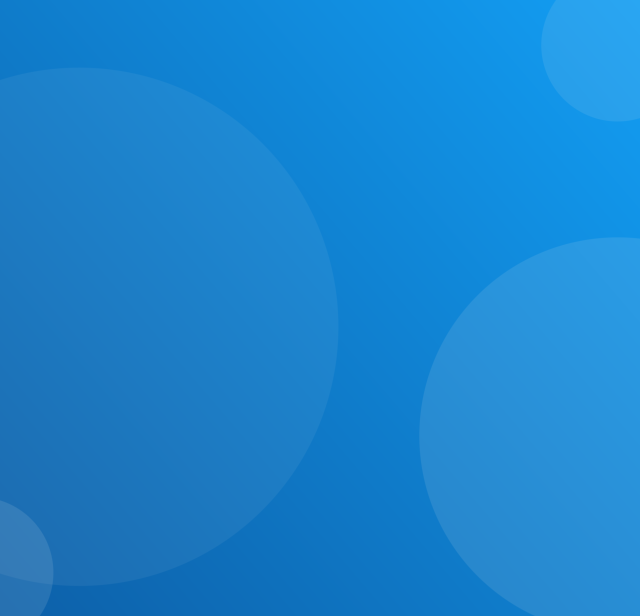
Reproduce this background procedurally as a WebGL 1 fragment shader.

```glsl
precision highp float;

uniform vec2 u_resolution;

// Soft-edged disc coverage, one pixel of smoothing
float disc(vec2 p, vec2 center, float radius) {
    float pixel = 1.0 / u_resolution.y;
    return 1.0 - smoothstep(-0.75 * pixel, 0.75 * pixel, length(p - center) - radius);
}

// Lay a translucent pale disc over the colour
vec3 addDisc(vec3 color, vec2 p, vec2 center, float radius, float opacity) {
    return mix(color, vec3(0.88, 0.90, 0.91), opacity * disc(p, center, radius));
}

void main() {
    // Canvas height is one unit
    vec2 p = gl_FragCoord.xy / u_resolution.y;

    // Diagonal gradient from deep to bright blue
    float diagonal = dot(p, vec2(0.76, 0.65)) / 1.44;
    vec3 color = mix(vec3(0.050, 0.375, 0.660), vec3(0.072, 0.620, 0.955), diagonal);

    // Large left disc, right disc, then the two corner discs
    color = addDisc(color, p, vec2(0.1287, 0.4695), 0.4207, 0.068);
    color = addDisc(color, p, vec2(1.0027, 0.2927), 0.3220, 0.118);
    color = addDisc(color, p, vec2(1.0027, 0.9268), 0.1240, 0.110);
    color = addDisc(color, p, vec2(-0.0359, 0.0705), 0.1226, 0.125);

    gl_FragColor = vec4(color, 1.0);
}
```
